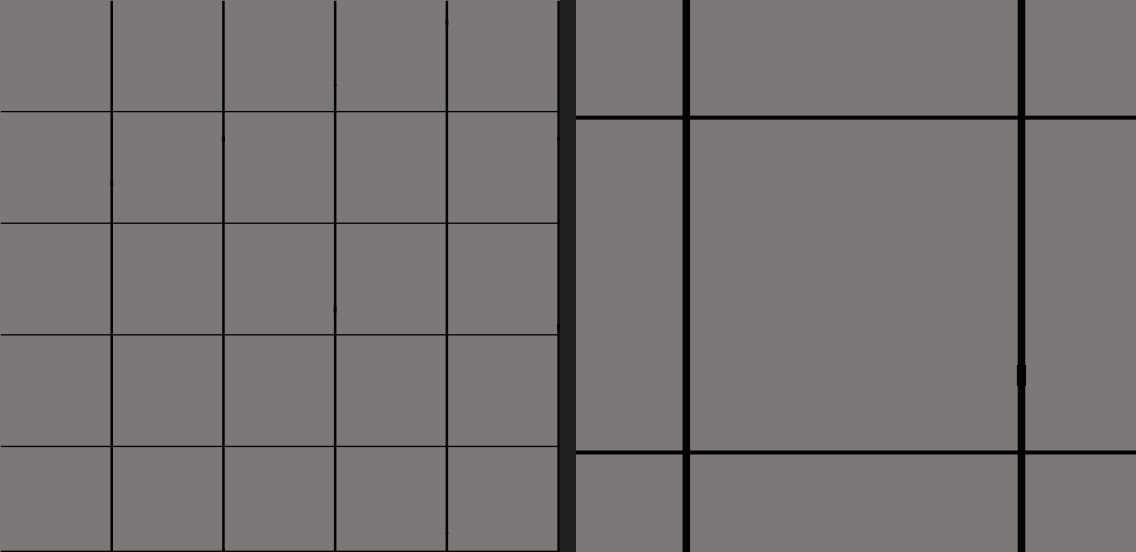
Left: the whole. Right: its middle third, enlarged.
This pattern is drawn by a WebGL 1 fragment shader. Its source:

```glsl
precision highp float;

// A flat warm-grey sheet ruled into five by five squares, the last row cropped.
// Heavy vertical and fine horizontal rules are box-filtered repeats, and
// hashed segments swell a few short stretches of the vertical rules.

uniform vec2 u_resolution;

// Lengths are fractions of the canvas width.
const vec3 SHEET_COLOR = vec3(0.488, 0.470, 0.465);
const vec3 RULE_COLOR = vec3(0.010, 0.010, 0.010);
const vec2 PITCH = vec2(0.1995, 0.1993);
const float COLUMN_WIDTH = 0.0045;
const float ROW_WIDTH = 0.0024;
const float BOTTOM_RULE_Y = 0.0012;   // height of the closing rule
const float RULE_INSET = 0.0014;      // gap before rules start at top and left
const float NICK_LENGTH = 0.016;
const float NICK_SWELL = 0.0010;
const float NICK_CHANCE = 0.015;

float hash(vec2 cell) {
  vec3 q = fract(vec3(cell.xyx) * 0.1031);
  q += dot(q, q.yzx + 33.33);
  return fract((q.x + q.y) * q.z);
}

// Share of a pixel, centred at signed distance d, covered by a band.
float bandCoverage(float d, float width, float pixel) {
  float h = 0.5 * width;
  return (clamp(d + 0.5 * pixel, -h, h) - clamp(d - 0.5 * pixel, -h, h)) / pixel;
}

// Repeated rule, leaving out the one on the starting edge.
float repeatedRule(float x, float pitch, float width, float pixel) {
  float index = floor(x / pitch + 0.5);
  return bandCoverage(x - index * pitch, width, pixel) * step(0.5, index);
}

// Soft start of a rule just inside the edge.
float ruleStart(float along, float pixel) {
  return clamp((along - RULE_INSET) / pixel + 0.5, 0.0, 1.0);
}

// Extra width on rare short segments of a column, each of its own length.
float nickSwell(float column, float along) {
  float segment = floor(along / NICK_LENGTH);
  vec2 cell = vec2(column, segment);
  float offset = abs(fract(along / NICK_LENGTH) - 0.5);
  float halfLength = mix(0.1, 0.45, hash(cell + 17.0));
  float present = step(1.0 - NICK_CHANCE, hash(cell));
  return NICK_SWELL * present * (1.0 - smoothstep(halfLength - 0.05, halfLength, offset));
}

void main() {
  // Measure from the upper left, in canvas widths.
  float pixel = 1.0 / u_resolution.x;
  float height = u_resolution.y * pixel;
  vec2 p = gl_FragCoord.xy * pixel;
  float depth = height - p.y;

  // Heavy vertical rules with occasional swellings.
  float column = floor(p.x / PITCH.x + 0.5);
  float columnWidth = COLUMN_WIDTH + nickSwell(column, depth);
  float columns = repeatedRule(p.x, PITCH.x, columnWidth, pixel);
  columns *= ruleStart(depth, pixel);

  // Fine horizontal rules and the closing rule at the cropped edge.
  float rows = repeatedRule(depth, PITCH.y, ROW_WIDTH, pixel);
  rows = max(rows, bandCoverage(p.y - BOTTOM_RULE_Y, ROW_WIDTH, pixel));
  rows *= ruleStart(p.x, pixel);

  float ink = 1.0 - (1.0 - columns) * (1.0 - rows);
  gl_FragColor = vec4(mix(SHEET_COLOR, RULE_COLOR, ink), 1.0);
}
```
